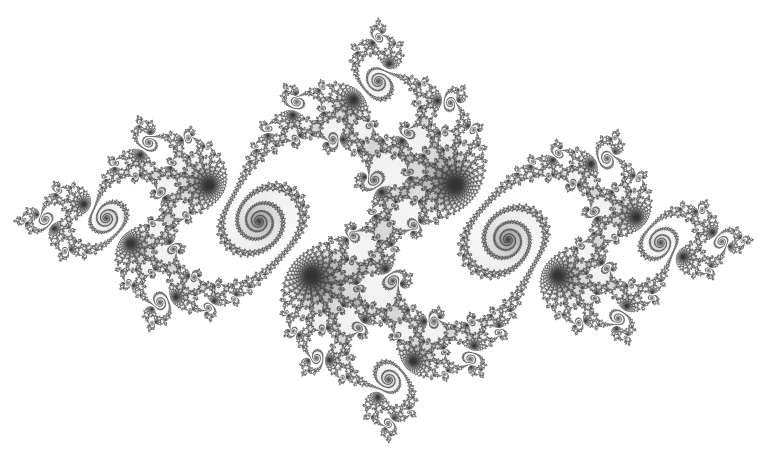
Give the GLSL for this background, as a Shadertoy shader.

```glsl
const vec2 SEED = vec2(-0.7589, 0.0753);
const vec2 VIEW_CENTER = vec2(0.002, 0.002);
const float VIEW_WIDTH = 3.117;
const float BAILOUT = 64.0;
const int MAX_STEPS = 500;
const int GRID = 4;
const float PAPER = 1.0;
const float INK = 0.2;
const float LINE_INK = 0.36;
const float LINE_WIDTH = 0.00028;
const float TONE_START = 36.0;
const float TONE_FALLOFF = 205.0;

vec2 complexMul(vec2 a, vec2 b) {
    return vec2(a.x * b.x - a.y * b.y, a.x * b.y + a.y * b.x);
}

// Returns the smooth escape count and the distance to the Julia set
vec2 juliaField(vec2 z, vec2 seed) {
    vec2 slope = vec2(1.0, 0.0);
    for (int i = 0; i < MAX_STEPS; i++) {
        slope = 2.0 * complexMul(z, slope);
        z = complexMul(z, z) + seed;
        float radius = length(z);
        if (radius > BAILOUT) {
            float count = float(i) + 1.0 - log2(log(radius) / log(BAILOUT));
            float gap = radius * log(radius) / max(length(slope), 1e-12);
            return vec2(count, gap);
        }
    }
    return vec2(float(MAX_STEPS), 0.0);
}

// Slow escapes darken the spirals and hubs
float escapeTone(float count, float start, float falloff) {
    float depth = max(count - start, 0.0) / falloff;
    return mix(INK, PAPER, exp(-depth * depth));
}

// Fine filaments trace the boundary
float inkFilament(float tone, float gap, float width) {
    float coverage = 1.0 - smoothstep(0.0, width, gap);
    return mix(tone, min(tone, LINE_INK), coverage);
}

float shade(vec2 point) {
    vec2 field = juliaField(point, SEED);
    float tone = escapeTone(field.x, TONE_START, TONE_FALLOFF);
    return inkFilament(tone, field.y, LINE_WIDTH);
}

void mainImage(out vec4 fragColor, in vec2 fragCoord) {
    float unitsPerPixel = VIEW_WIDTH / iResolution.x;
    vec2 centered = fragCoord - 0.5 * iResolution.xy;

    // Average a grid of samples for smooth edges
    float total = 0.0;
    for (int row = 0; row < GRID; row++) {
        for (int column = 0; column < GRID; column++) {
            vec2 offset = (vec2(column, row) + 0.5) / float(GRID) - 0.5;
            total += shade((centered + offset) * unitsPerPixel + VIEW_CENTER);
        }
    }
    fragColor = vec4(vec3(total / float(GRID * GRID)), 1.0);
}
```
